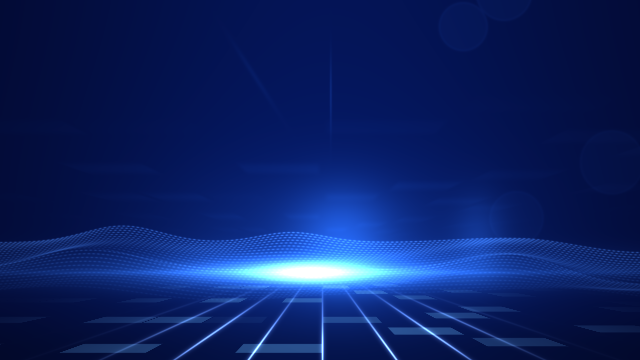
A Shadertoy shader for this background:

```glsl
// Deep blue digital horizon: glowing core, dotted wave ribbons and a perspective floor of tiles and light lines.

const vec2 VANISH = vec2(0.896, 0.282);  // vanishing point of the floor
const vec2 CORE = vec2(0.861, 0.243);    // centre of the horizon light
const vec3 NIGHT = vec3(0.008, 0.03, 0.17);
const vec3 ROYAL = vec3(0.016, 0.095, 0.39);
const vec3 AZURE = vec3(0.16, 0.38, 0.70);
const vec3 ICE = vec3(0.55, 0.80, 0.98);

float hash(vec2 cell) {
    return fract(sin(dot(cell, vec2(41.3, 289.1))) * 4375.5);
}

float bell(float x, float centre, float width) {
    float d = (x - centre) / width;
    return exp(-d * d);
}

float spot(vec2 p, vec2 centre, vec2 size) {
    vec2 d = (p - centre) / size;
    return exp(-dot(d, d));
}

// Soft disc with a slightly brighter rim
float bokeh(vec2 p, vec2 centre, float radius) {
    float d = length(p - centre) - radius;
    return smoothstep(0.004, -0.004, d) * 0.7 + 0.5 * bell(d, 0.0, 0.004);
}

// Tiles repeat by lane across and by the logarithm of depth
float tiles(vec2 p, float blur) {
    vec2 q = p - VANISH;
    float depth = abs(q.y) + 0.001;
    float u = q.x / (depth * 0.93);
    float lane = floor(u);
    float shift = -0.57 * sin(1.4 * max(lane, 0.0));
    float s = log(depth / 0.1713) / 0.38 - shift;
    float row = floor(s + 0.5);
    float even = 1.0 - mod(abs(lane + row), 2.0);
    float full = 1.0 - step(0.5, mod(lane + 3.0, 5.0));
    float shown = max(even, full) * (lane == -2.0 ? 0.2 : 1.0);
    float across = 0.5 - abs(fract(u) - 0.5);
    float along = 0.13 - abs(s - row);
    float aaU = blur / (depth * 0.93);
    float aaS = blur / (depth * 0.38);
    float box = smoothstep(0.0, aaU, across) * smoothstep(-aaS * 0.5, aaS * 0.5, along);
    float shine = 0.6 + 0.4 * hash(vec2(lane, row));
    return box * shown * shine * exp(-u * u * 0.06) * smoothstep(0.035, 0.09, depth);
}

// Lines of light that spread from the vanishing point
float floorLines(vec2 p, float px) {
    vec2 q = p - VANISH;
    float depth = max(-q.y, 0.001);
    float u = q.x / (depth * 0.73);
    float lane = floor(u + 0.5);
    float d = (u - lane) * 0.73 * depth / sqrt(1.0 + 0.53 * lane * lane);
    float beam = bell(d, 0.0, 0.0012 + px * 0.5) + 0.22 * bell(d, 0.0, 0.008);
    float peak = 0.25 - 0.035 * max(abs(lane) - 1.0, 0.0);
    float streak = 0.3 + 0.9 * bell(depth, peak, 0.065);
    return beam * streak * smoothstep(0.05, 0.15, depth) * exp(-0.045 * pow(abs(lane), 3.0));
}

// Dotted strands stacked between two curves
float ribbon(vec2 p, float top, float low, float px, float count) {
    float sum = 0.0;
    for (float k = 0.0; k < count; k++) {
        float t = k / (count - 1.0);
        float y = mix(top, low, t) + 0.007 * t * sin(p.x * 9.0 + t * 6.0);
        float dots = 0.6 + 0.4 * sin(p.x * 480.0 + k * 2.4);
        sum += bell(p.y, y, 0.0012 + px * 0.35) * dots * mix(0.75, 0.2, t);
    }
    return sum;
}

void mainImage(out vec4 fragColor, in vec2 fragCoord) {
    vec2 p = fragCoord / iResolution.y;
    p.x *= 1.7778 * iResolution.y / iResolution.x;
    float px = 1.0 / iResolution.y;
    float ground = smoothstep(0.27, 0.22, p.y);

    // Backdrop, darker at the sides, top and bottom
    float light = bell(p.x, 0.92, 0.78) * (0.72 + 0.28 * bell(p.y, 0.45, 0.4));
    vec3 col = mix(NIGHT, ROYAL, light);
    col *= 1.0 - 0.22 * smoothstep(0.18, 0.0, p.y);

    // Haze over the horizon and the columns rising from it
    col += AZURE * 0.28 * spot(p, vec2(0.92, 0.30), vec2(0.42, 0.20));
    col += AZURE * 0.50 * spot(p, vec2(0.95, 0.33), vec2(0.13, 0.14));
    col += AZURE * 0.25 * spot(p, vec2(1.33, 0.34), vec2(0.07, 0.11));
    col += AZURE * 0.32 * spot(p, vec2(0.89, 0.25), vec2(0.95, 0.055));

    // Faint discs and shafts in the air
    float discs = bokeh(p, vec2(1.287, 0.926), 0.067) + bokeh(p, vec2(1.40, 1.02), 0.077)
        + 0.6 * bokeh(p, vec2(1.70, 0.549), 0.088) + 0.6 * bokeh(p, vec2(1.435, 0.394), 0.074);
    col += AZURE * 0.075 * discs;
    col += AZURE * 0.18 * spot(p, vec2(0.919, 0.74), vec2(0.003, 0.10));
    float slant = p.x - 0.70 + (p.y - 0.80) * 0.64;
    col += AZURE * 0.07 * bell(slant, 0.0, 0.008) * bell(p.y, 0.79, 0.09);

    // Tiles on the floor, with a dim reflection in the air
    float air = smoothstep(0.30, 0.36, p.y) * smoothstep(0.78, 0.45, p.y);
    col += AZURE * 0.07 * air * tiles(p, 0.02);
    col = mix(col, vec3(0.34, 0.60, 0.86), 0.55 * ground * tiles(p, px * 1.5));
    col += vec3(0.55, 0.72, 1.0) * ground * floorLines(p, px);

    // Wave ribbons
    float crest = 0.326 + 0.046 * bell(p.x, 0.34, 0.15) + 0.028 * bell(p.x, 0.81, 0.13)
        + 0.012 * bell(p.x, 1.40, 0.20) - 0.028 * smoothstep(1.45, 1.78, p.x);
    float fold = 0.25 + 0.055 * bell(p.x, 0.25, 0.21) + 0.045 * bell(p.x, 1.40, 0.18)
        - 0.04 * smoothstep(1.42, 1.78, p.x);
    float trough = 0.185 + 0.015 * sin(p.x * 5.0 + 1.0);
    float mesh = ribbon(p, crest, fold, px, 15.0) + 0.5 * ribbon(p, fold, trough, px, 12.0);
    col += vec3(0.28, 0.48, 0.72) * mesh * (0.55 + 0.25 * bell(p.x, 0.9, 0.5));

    // Bright core and its flat streaks
    col += AZURE * 0.7 * spot(p, CORE, vec2(0.36, 0.045));
    col += ICE * 0.65 * spot(p, CORE, vec2(0.24, 0.022));
    col += ICE * 1.1 * spot(p, CORE, vec2(0.12, 0.027));
    col += AZURE * 0.3 * spot(p, CORE, vec2(0.75, 0.007));

    fragColor = vec4(clamp(col, 0.0, 1.0), 1.0);
}
```
